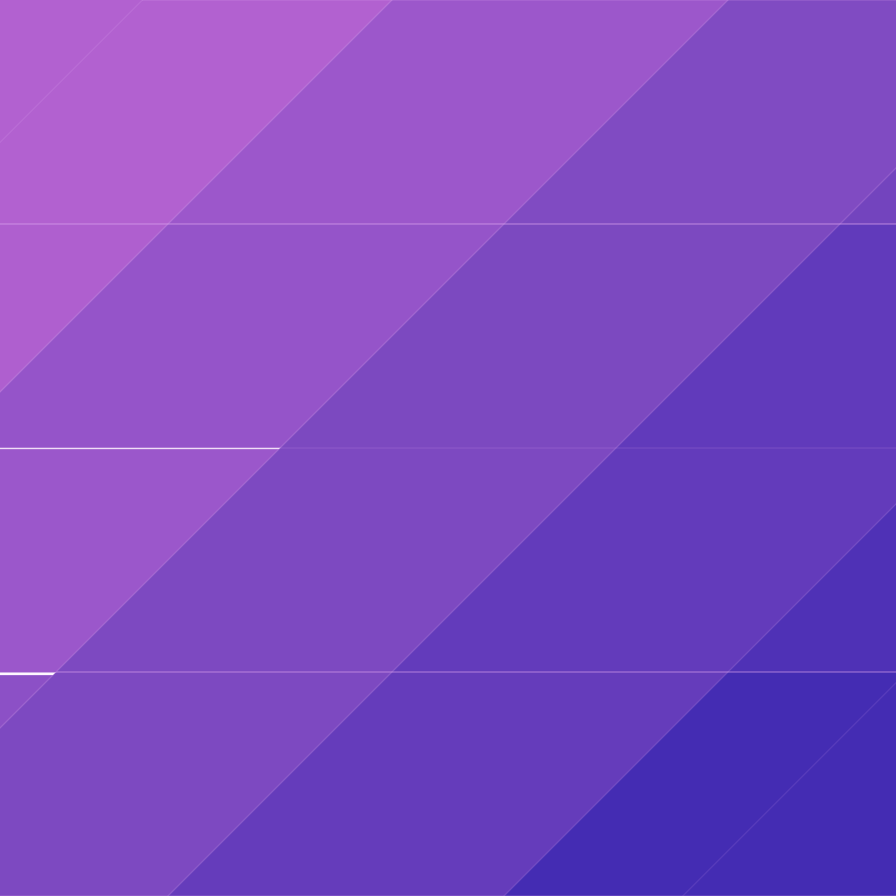
Reproduce this background procedurally as a WebGL 2 fragment shader.

```glsl
#version 300 es
precision highp float;

uniform vec2 u_resolution;
out vec4 fragColor;

const float BAND_START = 0.4375;
const float BAND_STEP = 0.375;
const float HAIRLINE = 0.0014;
const vec3 LILAC = vec3(0.84, 0.62, 0.92);
const vec3 WHITE = vec3(1.0, 0.97, 1.0);

// Palette from the light corner to the dark corner
const vec3 PALETTE[5] = vec3[5](
    vec3(0.698, 0.380, 0.816),
    vec3(0.610, 0.341, 0.796),
    vec3(0.490, 0.287, 0.755),
    vec3(0.384, 0.230, 0.733),
    vec3(0.268, 0.174, 0.703));

// Palette offset of each band, one component per row from the top
const vec4 ROW_SHIFT[5] = vec4[5](
    vec4(0.0, 0.15, 0.0, 0.0),
    vec4(0.0, 0.2, 0.03, 0.5),
    vec4(-0.1, 0.02, 0.0, 0.0),
    vec4(-0.63, 0.03, -0.03, -0.1),
    vec4(0.0, 0.0, -0.35, 0.0));

vec3 paletteAt(float position) {
    float t = clamp(position, 0.0, 4.0);
    int index = min(int(t), 3);
    return mix(PALETTE[index], PALETTE[index + 1], t - float(index));
}

vec3 bandColor(int band, int row) {
    return paletteAt(float(band) + ROW_SHIFT[band][row]);
}

// Share of a pixel covered by a line of the given width
float lineCover(float dist, float width, float pixel) {
    float low = max(dist - 0.5 * pixel, -0.5 * width);
    float high = min(dist + 0.5 * pixel, 0.5 * width);
    return clamp((high - low) / pixel, 0.0, 1.0);
}

float edgeCover(float dist, float pixel) {
    return clamp(dist / pixel + 0.5, 0.0, 1.0);
}

// Diagonal bands within one row, with smoothed edges
vec3 rowColor(float diagonal, int row, float pixel) {
    vec3 color = bandColor(0, row);
    for (int band = 1; band < 5; band++) {
        float edge = BAND_START + BAND_STEP * float(band - 1);
        float dist = (diagonal - edge) * 0.70711;
        color = mix(color, bandColor(band, row), edgeCover(dist, pixel));
    }
    return color;
}

vec3 addDiagonal(vec3 color, float diagonal, float edge, float alpha, float pixel) {
    float cover = lineCover((diagonal - edge) * 0.70711, HAIRLINE, pixel);
    return mix(color, LILAC, alpha * cover);
}

vec3 addHorizontal(vec3 color, float dist, float width, vec3 tint, float alpha, float pixel) {
    return mix(color, tint, alpha * lineCover(dist, width, pixel));
}

void main() {
    float pixel = 1.0 / min(u_resolution.x, u_resolution.y);
    vec2 p = gl_FragCoord.xy / u_resolution;
    float down = 1.0 - p.y;
    float diagonal = p.x + down;

    // Stacked rows of bands
    vec3 color = rowColor(diagonal, 0, pixel);
    for (int row = 1; row < 4; row++) {
        float cover = edgeCover(down - 0.25 * float(row), pixel);
        color = mix(color, rowColor(diagonal, row, pixel), cover);
    }

    // Fine diagonal seams, fading toward the dark corner
    for (int i = 0; i < 4; i++) {
        float edge = BAND_START + BAND_STEP * float(i);
        color = addDiagonal(color, diagonal, edge, 0.32 - 0.04 * float(i), pixel);
    }
    color = addDiagonal(color, diagonal, 0.159, 0.2, pixel);
    color = addDiagonal(color, diagonal, 1.762, 0.13, pixel);

    // Horizontal seams
    float pastBand = edgeCover(diagonal - 0.8125, pixel);
    color = addHorizontal(color, down - 0.25, HAIRLINE, LILAC, 0.6, pixel);
    color = addHorizontal(color, down - 0.5, HAIRLINE, LILAC, 0.16 * pastBand, pixel);
    color = addHorizontal(color, down - 0.75, HAIRLINE, LILAC, 0.55 * pastBand, pixel);
    color = addHorizontal(color, down, HAIRLINE, LILAC, 0.3 * step(0.159, p.x), pixel);
    color = addHorizontal(color, down - 1.0, HAIRLINE, LILAC, 0.3, pixel);

    // Bright gaps at the left
    float beforeBand = 1.0 - pastBand;
    color = addHorizontal(color, down - 0.5005, 0.0016, WHITE, 0.85 * beforeBand, pixel);
    color = addHorizontal(color, down - 0.752, 0.003, WHITE, beforeBand, pixel);

    fragColor = vec4(color, 1.0);
}
```
